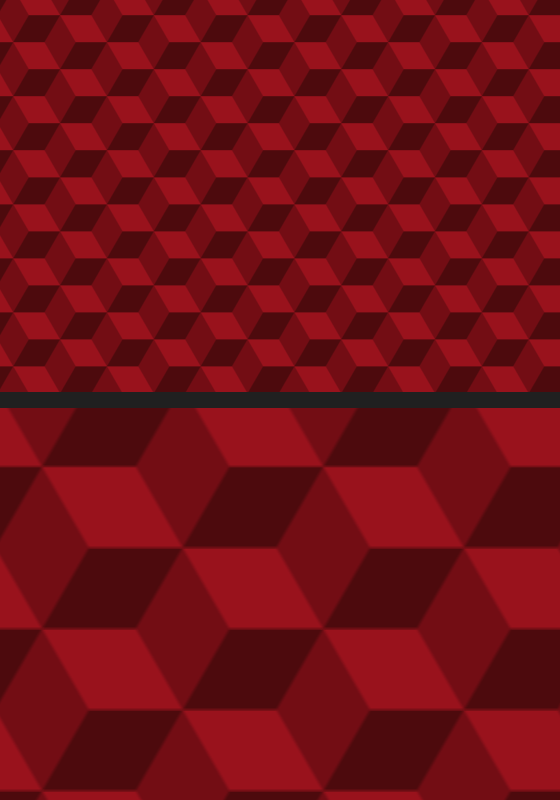
Top, the full canvas; bottom, a detail of the centre.
A WebGL 2 fragment shader for this pattern:

```glsl
#version 300 es
precision highp float;
// Tumbling-block pattern of three red rhombi, six blocks wide.
// Rows of triangles and slanted rhombi shift by half a block each step;
// a small grid of samples per pixel smooths the edges.

#define LIGHT_RED vec3(0.60, 0.07, 0.11)
#define MID_RED   vec3(0.45, 0.05, 0.08)
#define DARK_RED  vec3(0.30, 0.04, 0.05)
#define BLOCK_WIDTH 0.2391          // all lengths in canvas heights
#define ROW_HEIGHT  0.0689
#define ANCHOR vec2(0.1533, 0.9613) // a corner where the rhombi meet
#define EDGE_SOFTNESS 0.0036
#define SAMPLES 5

uniform vec2 u_resolution;
out vec4 fragColor;

// Flat colour of the block face at a point
vec3 blockFace(vec2 point) {
    vec2 cell = (point - ANCHOR) / vec2(BLOCK_WIDTH, -ROW_HEIGHT);
    float row = floor(cell.y);
    float depth = cell.y - row;

    // Signed distance from the row's nearest corner, in rhombus sides
    float side = 3.0 * (fract(cell.x - 0.5 * row + 0.5) - 0.5);
    float slant = abs(side) - 0.5 * depth;

    // Upright rhombi fill the gaps between the slanted faces
    if (slant < 0.0 || slant > 1.0) return MID_RED;
    return side > 0.0 ? LIGHT_RED : DARK_RED;
}

void main() {
    vec2 point = gl_FragCoord.xy / u_resolution.y;
    float footprint = max(1.0 / u_resolution.y, EDGE_SOFTNESS);

    // Average the faces over the footprint
    vec3 color = vec3(0.0);
    for (int j = 0; j < SAMPLES; j++) {
        for (int i = 0; i < SAMPLES; i++) {
            vec2 offset = (vec2(i, j) + 0.5) / float(SAMPLES) - 0.5;
            color += blockFace(point + offset * footprint);
        }
    }
    fragColor = vec4(color / float(SAMPLES * SAMPLES), 1.0);
}
```
